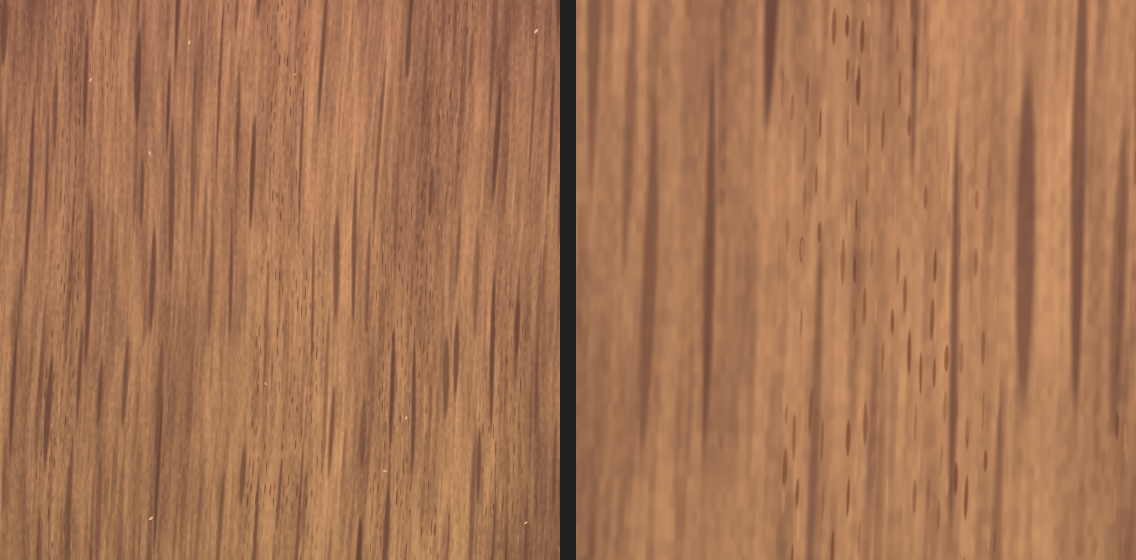
Left, the full canvas; right, a detail of the centre.
Reproduce this texture procedurally as a WebGL 2 fragment shader.

```glsl
#version 300 es
precision highp float;
// Brown hardwood board: upright leaning grain, dark lens-shaped flecks, rusty pores and pale chips.

uniform vec2 u_resolution;
out vec4 fragColor;

float hash(vec2 p) {
  return fract(sin(dot(p, vec2(127.1, 311.7))) * 43758.5);
}

// Smooth cellular noise: random cell tones blended by distance, centred on zero.
float cellTone(vec2 p) {
  vec2 base = floor(p);
  float total = 0.0, weights = 0.0;
  for (int j = -1; j <= 1; j++) {
    for (int i = -1; i <= 1; i++) {
      vec2 id = base + vec2(i, j);
      vec2 d = id + 0.2 + 0.6 * vec2(hash(id + 3.7), hash(id + 8.3)) - p;
      float w = exp(-5.0 * dot(d, d));
      total += w * (hash(id) - 0.5);
      weights += w;
    }
  }
  return total / weights;
}

// One tapered sliver per cell, with random place, length, lean and strength.
float slivers(vec2 p, vec2 size, float halfWidth, float presence, float seed) {
  vec2 q = p / size;
  q.y += 7.0 * hash(vec2(floor(q.x), seed));
  vec2 id = floor(q) + seed;
  vec2 local = (fract(q) - 0.5) * size;
  float halfLength = size.y * mix(0.2, 0.49, hash(id + 1.3));
  local.y -= (hash(id + 2.9) - 0.5) * (size.y - 2.0 * halfLength);
  local.x -= (hash(id + 4.1) - 0.5) * 0.5 * size.x;
  local.x -= (hash(id + 5.7) - 0.5) * 0.03 * local.y;
  float t = min(abs(local.y) / halfLength, 1.0);
  float width = halfWidth * mix(0.45, 1.0, hash(id + 6.1)) * (1.0 - t * t);
  float soft = 0.35 * halfWidth + 0.5 / u_resolution.y;
  float shape = 1.0 - smoothstep(-soft, soft, abs(local.x) - width);
  shape *= 1.0 - smoothstep(0.65, 1.0, t);
  return shape * step(hash(id + 9.2), presence) * mix(0.3, 1.0, hash(id + 7.7));
}

// Rare small oval crumbs lying at random angles.
float chips(vec2 p) {
  vec2 id = floor(p * 5.0);
  vec2 centre = (id + 0.15 + 0.7 * vec2(hash(id + 11.0), hash(id + 12.0))) / 5.0;
  float angle = 6.283 * hash(id + 13.0);
  vec2 d = mat2(cos(angle), -sin(angle), sin(angle), cos(angle)) * (p - centre);
  float radius = mix(0.002, 0.005, hash(id + 14.0));
  float edge = length(d * vec2(1.0, 2.0)) - radius;
  float soft = 0.8 / u_resolution.y;
  return (1.0 - smoothstep(-soft, soft, edge)) * step(hash(id + 15.0), 0.4);
}

void main() {
  vec2 uv = gl_FragCoord.xy / u_resolution.y;

  // Grain space: leaning to the right, with a slow wobble.
  vec2 grain = uv;
  grain.x -= 0.045 * uv.y - 0.003 * sin(7.0 * uv.y + 5.0 * uv.x);

  // Wood tone from broad drifts down to fine fibres.
  float tone = 0.63;
  tone += 0.06 * sin(8.0 * grain.x + 2.0 * uv.y + 2.4);
  tone += 0.05 * sin(17.0 * grain.x - 3.0 * uv.y + 0.6);
  tone += 0.35 * cellTone(grain * vec2(34.0, 2.2));
  tone += 0.30 * cellTone(grain * vec2(110.0, 5.0) + 31.0);
  tone += 0.36 * cellTone(grain * vec2(230.0, 13.0) + 57.0);
  tone += 0.22 * cellTone(grain * vec2(300.0, 110.0) + 83.0);
  tone -= 0.25 * smoothstep(0.5, 0.75, length(uv - 0.5));
  vec3 color = mix(vec3(0.46, 0.31, 0.24), vec3(0.78, 0.56, 0.40), tone);
  color *= mix(vec3(0.99, 1.02, 0.97), vec3(1.01, 0.985, 1.02), uv.y);

  // Rusty pores and pale torn fibres gather in upright bands.
  float band = smoothstep(-0.05, 0.2, cellTone(grain * vec2(16.0, 1.5) + 19.0));
  float pores = slivers(grain, vec2(0.008, 0.035), 0.0014, 0.6, 23.0);
  float fibres = slivers(grain, vec2(0.009, 0.028), 0.0012, 0.4, 41.0);
  color = mix(color, vec3(0.42, 0.23, 0.16), 0.7 * band * pores);
  color = mix(color, vec3(0.82, 0.59, 0.42), 0.6 * band * fibres);

  // Long dark flecks in two sizes.
  float flecks = slivers(grain, vec2(0.037, 0.43), 0.0052, 0.85, 5.0);
  flecks = max(flecks, slivers(grain + 0.013, vec2(0.052, 0.27), 0.0058, 0.7, 67.0));
  color = mix(color, vec3(0.40, 0.26, 0.215), 0.9 * flecks);

  color = mix(color, vec3(0.87, 0.71, 0.52), chips(uv));
  fragColor = vec4(color, 1.0);
}
```
